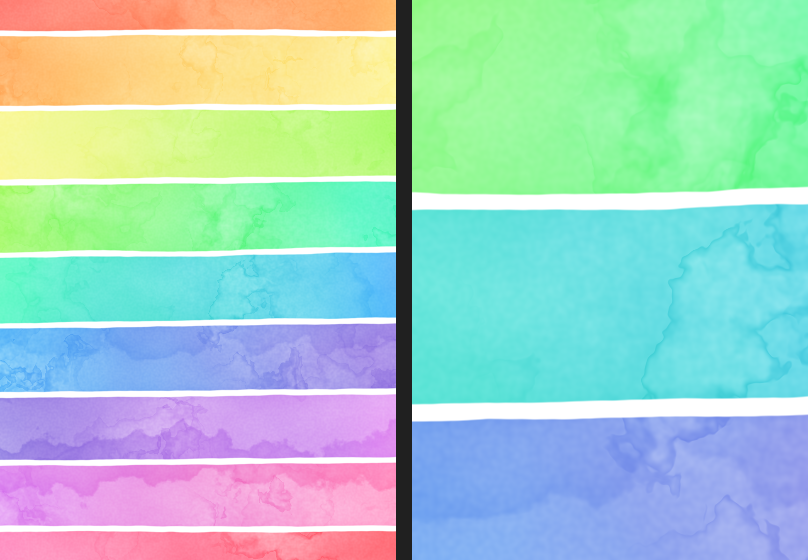
Left: the whole. Right: its middle third, enlarged.
A WebGL 2 fragment shader for this background:

```glsl
#version 300 es
precision highp float;
// Nine watercolour bands split by eight uneven white gaps. One rainbow runs on
// from band to band, left to right and top to bottom; layered gradient noise
// sets the pigment density: washes, blooms with tide lines, pools and grain.

#define GAPS 8
#define FIRST_GAP 0.055       // height of the lowest gap
#define GAP_STEP 0.1195       // spacing of the gaps at the bottom
#define STEP_GROWTH 0.0010    // how much the spacing widens upwards
#define GAP_HALF_WIDTH 0.0052
#define GAP_TILT 0.010
#define GAP_WOBBLE 0.0050
#define HUE_WANDER 0.28
#define WASH 0.42
#define BLOOM 0.42
#define POOL 0.55
#define GRAIN 0.09

uniform vec2 u_resolution;
out vec4 fragColor;

const vec3 INKS[10] = vec3[10](
  vec3(1.00, 0.48, 0.44),   // coral
  vec3(1.00, 0.73, 0.43),   // orange
  vec3(0.99, 0.97, 0.61),   // yellow
  vec3(0.68, 0.98, 0.44),   // lime
  vec3(0.37, 0.97, 0.77),   // mint
  vec3(0.38, 0.76, 0.98),   // sky
  vec3(0.63, 0.54, 0.90),   // violet
  vec3(0.88, 0.58, 0.95),   // orchid
  vec3(1.00, 0.57, 0.76),   // pink
  vec3(1.00, 0.44, 0.47));  // red

vec2 gradientAt(vec2 cell) {
  vec3 q = fract(cell.xyx * vec3(0.1031, 0.1030, 0.0973));
  q += dot(q, q.yzx + 33.33);
  float angle = 6.2832 * fract((q.x + q.y) * q.z);
  return vec2(cos(angle), sin(angle));
}

float noise(vec2 p) {
  vec2 i = floor(p), f = p - i;
  vec2 s = f * f * f * (f * (f * 6.0 - 15.0) + 10.0);
  vec2 e = vec2(0.0, 1.0);
  float a = dot(gradientAt(i), f);
  float b = dot(gradientAt(i + e.yx), f - e.yx);
  float c = dot(gradientAt(i + e.xy), f - e.xy);
  float d = dot(gradientAt(i + e.yy), f - e.yy);
  return mix(mix(a, b, s.x), mix(c, d, s.x), s.y);
}

float fbm(vec2 p) {
  float sum = 0.0, amp = 0.6;
  for (int i = 0; i < 5; i++) {
    sum += amp * noise(p);
    p = mat2(1.6, 1.2, -1.2, 1.6) * p + 7.3;
    amp *= 0.5;
  }
  return sum;
}

vec3 rainbow(float t) {
  t = clamp(t, 0.0, 8.999);
  int i = int(t);
  return mix(INKS[i], INKS[i + 1], fract(t));
}

// Lighter inside, with a crisp dark line where the water stopped
float bloom(vec2 p, float level) {
  vec2 warp = vec2(fbm(p * 1.7), fbm(p * 1.7 + 19.0));
  float depth = fbm(p + 0.7 * warp) - level;
  float tide = smoothstep(-0.02, 0.012, depth) * exp(-max(depth, 0.0) * 16.0);
  return tide - 0.45 * smoothstep(0.0, 0.15, depth);
}

void main() {
  vec2 uv = gl_FragCoord.xy / u_resolution;
  vec2 p = gl_FragCoord.xy / u_resolution.y;
  float soft = max(0.0007, 0.8 / u_resolution.y);

  // Gaps: find the band, its limits and the paint coverage
  float band = float(GAPS), low = -0.07, high = 1.07, paint = 1.0;
  for (int i = 0; i < GAPS; i++) {
    float k = float(i);
    float centre = FIRST_GAP + k * (GAP_STEP + STEP_GROWTH * k)
      + GAP_TILT * sin(0.449 * k) * (uv.x - 0.5)
      + GAP_WOBBLE * fbm(vec2(p.x * 4.0, k * 5.7 + 0.5));
    float offset = uv.y - centre;
    float side = step(0.0, offset);
    float halfWidth = GAP_HALF_WIDTH
      + 0.0035 * fbm(vec2(p.x * 9.0, k * 3.1 + side * 41.3));
    paint *= smoothstep(-soft, soft, abs(offset) - halfWidth);
    band -= side;
    if (side > 0.5) low = max(low, centre);
    else high = min(high, centre);
  }
  float v = (uv.y - low) / (high - low);
  vec2 q = p + band * vec2(3.17, 5.43);

  // Washes and blooms, stronger in some patches than others
  float patchy = smoothstep(-0.25, 0.35, noise(q * 4.0 + 11.0));
  float density = 0.94 + WASH * fbm(q * vec2(4.0, 6.0));
  density += BLOOM * patchy * bloom(q * 7.0, 0.06);
  density += 0.4 * BLOOM * bloom(q * 4.5 + 31.0, 0.12);

  // Ragged pools, alternately at the lower and upper edge of the last bands
  float settle = mod(band, 2.0) > 0.5 ? 1.0 - v : v;
  float front = 0.40 + 0.40 * noise(q * vec2(5.0, 2.0)) + 0.55 * fbm(q * 16.0);
  float pool = front - settle;
  float amount = POOL * smoothstep(3.5, 6.5, band) * (1.0 - smoothstep(7.1, 7.9, band));
  density += amount * (smoothstep(-0.02, 0.07, pool)
    * (0.35 + 0.55 * exp(-max(pool, 0.0) * 7.0)) - 0.22);

  // Pigment specks, paper tooth and a faint darker rim
  density += GRAIN * (noise(q * 110.0) * (0.5 + patchy) + noise(p * 230.0));
  float rim = min(uv.y - low, high - uv.y) - GAP_HALF_WIDTH;
  density += 0.10 * exp(-max(rim, 0.0) * 260.0);

  vec3 ink = rainbow(band + uv.x + HUE_WANDER * fbm(q * 3.0 + 53.0));
  vec3 colour = pow(ink, vec3(clamp(density, 0.35, 1.6)));
  fragColor = vec4(mix(vec3(1.0), colour, paint), 1.0);
}
```
